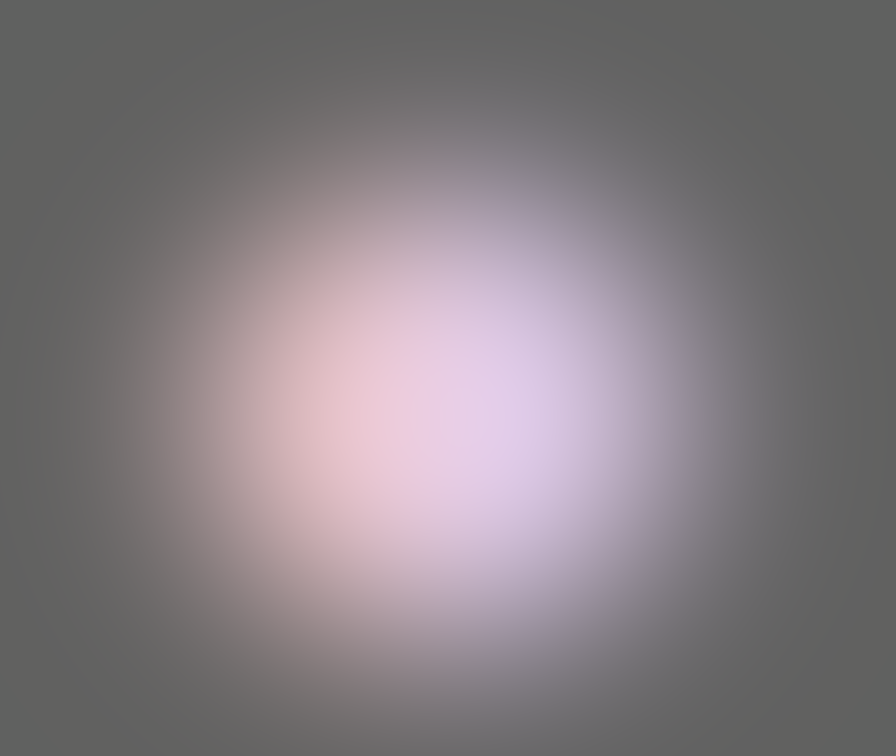
Reproduce this background procedurally as a Shadertoy shader.

```glsl
#define BACKDROP     vec3(0.378, 0.379, 0.376)
#define WARM_PINK    vec3(0.955, 0.795, 0.815)
#define PALE_VIOLET  vec3(0.895, 0.812, 0.935)
#define GLOW_CENTER  vec2(-0.009, -0.052)
#define GLOW_RADIUS  vec2(0.336, 0.324)
#define GLOW_FALLOFF 2.8
#define TINT_LEFT    -0.222
#define TINT_RIGHT   0.133

// Soft elliptical glow: flat near the center, fading smoothly to zero
float glowAmount(vec2 p) {
    float d = length((p - GLOW_CENTER) / GLOW_RADIUS);
    return exp(-pow(d, GLOW_FALLOFF));
}

// Horizontal shift from pink to violet
vec3 glowTint(float x) {
    return mix(WARM_PINK, PALE_VIOLET, smoothstep(TINT_LEFT, TINT_RIGHT, x));
}

void mainImage(out vec4 fragColor, in vec2 fragCoord) {
    // Centered coordinates, one unit per canvas height
    vec2 p = (fragCoord - 0.5 * iResolution.xy) / iResolution.y;

    vec3 color = mix(BACKDROP, glowTint(p.x), glowAmount(p));
    fragColor = vec4(color, 1.0);
}
```
